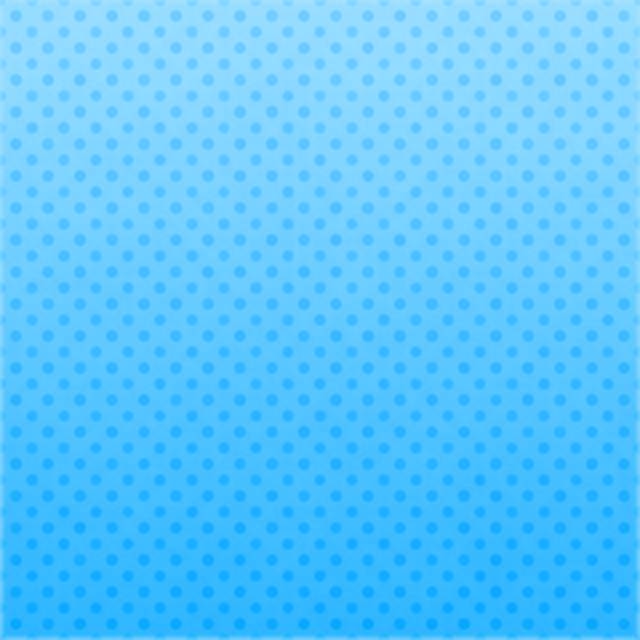
A Shadertoy shader for this pattern:

```glsl
// Staggered soft polka dots over a vertical sky-blue gradient.

const float REPEATS = 20.0;        // cells across and down
const float MIDDLE_RADIUS = 0.182; // in cells
const float CORNER_RADIUS = 0.172;
const float DOT_SOFTNESS = 0.055;

const vec3 GROUND_LOW  = vec3(0.180, 0.715, 1.0);
const vec3 GROUND_HIGH = vec3(0.600, 0.868, 1.0);
const vec3 DOT_LOW     = vec3(0.040, 0.660, 0.99);
const vec3 DOT_HIGH    = vec3(0.445, 0.805, 1.0);
const vec3 RIM_COLOR   = vec3(0.680, 0.895, 1.0);
const vec3 MOTTLE_TINT = vec3(1.0, 0.45, 0.0);

float hash(vec2 p) {
    return fract(sin(dot(p, vec2(127.1, 311.7))) * 43758.5453);
}

float valueNoise(vec2 p) {
    vec2 cell = floor(p);
    vec2 t = smoothstep(0.0, 1.0, fract(p));
    float low = mix(hash(cell), hash(cell + vec2(1.0, 0.0)), t.x);
    float high = mix(hash(cell + vec2(0.0, 1.0)), hash(cell + 1.0), t.x);
    return mix(low, high, t.y);
}

// Soft dot in the middle of each unit cell, slightly uneven in size and tone
float dotLayer(vec2 p, float radius, float softness, float seed) {
    vec2 cell = floor(p) + seed;
    float size = radius * mix(0.96, 1.04, hash(cell));
    float tone = mix(0.92, 1.06, hash(cell + 37.0));
    float edge = length(fract(p) - 0.5) - size;
    return tone * (1.0 - smoothstep(-softness, softness, edge));
}

// Pale rim fading inward from the canvas border
float rimCoverage(vec2 uv, float width) {
    vec2 inset = min(uv, 1.0 - uv);
    return 1.0 - smoothstep(0.0, width, min(inset.x, inset.y));
}

// Faint broad blotches with finer grain, centered on zero
float mottle(vec2 uv) {
    float broad = valueNoise(uv * 9.0) - 0.5;
    float medium = valueNoise(uv * 45.0 + 11.0) - 0.5;
    float grain = valueNoise(uv * 190.0 + 23.0) - 0.5;
    return 0.018 * broad + 0.022 * medium + 0.024 * grain;
}

void mainImage(out vec4 fragColor, in vec2 fragCoord) {
    vec2 uv = fragCoord / iResolution.xy;
    vec2 grid = uv * REPEATS;
    float pixel = REPEATS / min(iResolution.x, iResolution.y);
    float softness = max(DOT_SOFTNESS, 0.75 * pixel);

    // Gradient, eased slightly toward both ends
    float height = mix(uv.y, smoothstep(0.0, 1.0, uv.y), 0.25);
    vec3 ground = mix(GROUND_LOW, GROUND_HIGH, height);
    vec3 dots = mix(DOT_LOW, DOT_HIGH, height);

    // Dots at cell middles and cell corners
    float middles = dotLayer(grid, MIDDLE_RADIUS, softness, 0.0);
    float corners = dotLayer(grid + 0.5, CORNER_RADIUS, softness * 1.2, 71.0);
    vec3 color = mix(ground, dots, max(middles, corners));

    // Rim and mottling
    color = mix(color, RIM_COLOR, 0.5 * rimCoverage(uv, 0.010));
    color += MOTTLE_TINT * mottle(uv);

    fragColor = vec4(clamp(color, 0.0, 1.0), 1.0);
}
```
